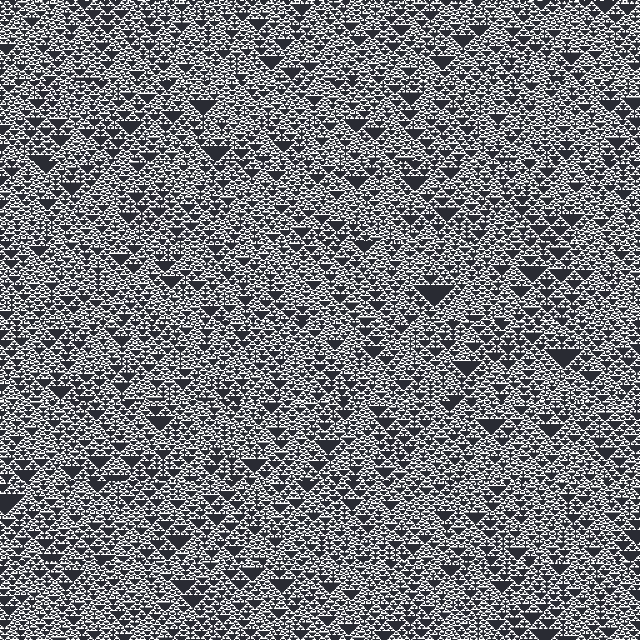
This pattern is drawn by a three.js fragment shader. Its source:

```glsl
// Cellular automaton: a cell lights up when exactly one of the three cells above
// it is lit, which leaves dark triangles hanging from light rows. Each pixel runs
// the cone of cells above it, four to a vector, from a random row per band.
varying vec2 vUv;

const vec3 DARK = vec3(0.16, 0.17, 0.20);
const vec3 LIGHT = vec3(1.0);
const float CELLS = 512.0;       // cells across the canvas
const float BAND_ROWS = 64.0;    // rows grown from one random row
const float WARM_UP = 32.0;      // hidden rows that let the pattern settle
const float LIT_SHARE = 0.35;    // share of lit cells in the random row
const int MAX_STEPS = 96;        // BAND_ROWS + WARM_UP
const int WORDS = 50;            // vectors that hold the widest cone

vec4 hash(vec4 column, float seed) {
  return fract(sin(column * 12.9898 + seed * 78.233) * 43758.5453);
}

vec4 randomCells(vec4 column, float seed) {
  return step(hash(column, seed), vec4(LIT_SHARE));
}

// Next state of four cells; each result sits one place left of its centre.
vec4 nextCells(vec4 here, vec4 ahead) {
  vec4 lit = here + vec4(here.yzw, ahead.x) + vec4(here.zw, ahead.xy);
  return max(1.0 - abs(lit - 1.0), 0.0);
}

// Lit state of a 2 by 2 block: xy is the row at cell.y, zw is the row below it.
vec4 cellBlock(vec2 cell) {
  float band = floor(cell.y / BAND_ROWS);
  float steps = cell.y - band * BAND_ROWS + WARM_UP + 1.0;
  int lastStep = int(steps + 0.5) - 1;

  // Random first row, starting at the left foot of the cone
  vec4 row[WORDS];
  for (int i = 0; i < WORDS; i++) {
    vec4 column = cell.x - steps + float(i) * 4.0 + vec4(0.0, 1.0, 2.0, 3.0);
    row[i] = randomCells(column, band + 3.0);
  }

  // Grow downwards, keeping only the cells that still reach the block
  vec2 upper = vec2(0.0);
  for (int s = 0; s < MAX_STEPS; s++) {
    int left = lastStep - s;
    if (left < 0) break;
    if (left == 0) upper = row[0].yz;
    for (int i = 0; i < WORDS - 1; i++) {
      if (4 * i > 2 * left + 1) break;
      row[i] = nextCells(row[i], row[i + 1]);
    }
  }
  return vec4(upper, row[0].xy);
}

void main() {
  // Cell grid with rows counted from the top, measured from cell centres
  vec2 grid = vec2(vUv.x, 1.0 - vUv.y) * CELLS - 0.5;
  vec4 block = cellBlock(floor(grid));

  // Narrow soft edge between neighbouring cells
  vec2 blend = smoothstep(0.4, 0.6, fract(grid));
  vec2 rows = mix(block.xz, block.yw, blend.x);
  float lit = mix(rows.x, rows.y, blend.y);
  gl_FragColor = vec4(mix(DARK, LIGHT, lit), 1.0);
}
```
